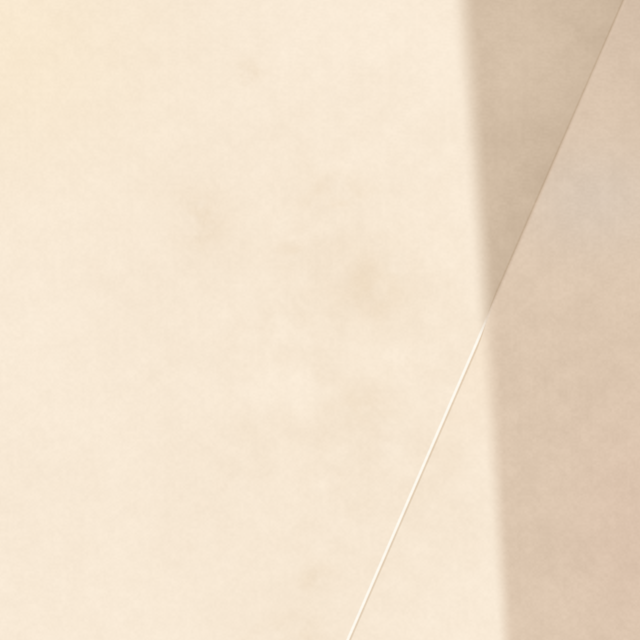
Write a Shadertoy shader that draws this texture.

```glsl
// Sunlit cream plaster with a soft shadow edge and a thin slanted seam.

const vec3 CREAM       = vec3(0.975, 0.917, 0.838);
const vec3 SHADE_LEFT  = vec3(0.818, 0.735, 0.642);
const vec3 SHADE_RIGHT = vec3(0.865, 0.780, 0.690);
const vec3 STAIN       = vec3(0.050, 0.068, 0.090);

float hash(vec2 p) {
    return fract(sin(dot(p, vec2(127.1, 311.7))) * 43758.5453);
}

float valueNoise(vec2 p) {
    vec2 cell = floor(p);
    vec2 f = fract(p);
    f = f * f * (3.0 - 2.0 * f);
    float low = mix(hash(cell), hash(cell + vec2(1.0, 0.0)), f.x);
    float high = mix(hash(cell + vec2(0.0, 1.0)), hash(cell + vec2(1.0)), f.x);
    return mix(low, high, f.y);
}

float fbm(vec2 p) {
    float sum = 0.0;
    float amplitude = 0.5;
    for (int i = 0; i < 5; i++) {
        sum += amplitude * valueNoise(p);
        p = mat2(1.6, 1.2, -1.2, 1.6) * p + 7.3;
        amplitude *= 0.5;
    }
    return sum;
}

// Soft elliptical spot, 1 at its centre.
float spot(vec2 p, vec2 centre, vec2 radius) {
    vec2 d = (p - centre) / radius;
    return exp(-dot(d, d));
}

// Faint worn patches: centre in xy, radius in zw.
float stains(vec2 p, float cloud, float mottle) {
    vec4 patches[8] = vec4[8](
        vec4(0.385, 0.895, 0.030, 0.022), vec4(0.315, 0.665, 0.048, 0.048),
        vec4(0.525, 0.705, 0.060, 0.030), vec4(0.590, 0.560, 0.055, 0.060),
        vec4(0.565, 0.365, 0.055, 0.035), vec4(0.500, 0.100, 0.025, 0.025),
        vec4(0.455, 0.010, 0.070, 0.035), vec4(0.452, 0.613, 0.020, 0.015));
    vec2 warped = p + 0.04 * (vec2(cloud, mottle) - 0.48);
    float sum = 0.0;
    for (int i = 0; i < 8; i++) {
        sum += spot(warped, patches[i].xy, patches[i].zw);
    }
    return sum * smoothstep(0.28, 0.68, 0.4 * cloud + 0.6 * mottle);
}

vec3 litPlaster(vec2 p, float broad, float cloud, float mottle) {
    vec3 colour = CREAM;
    colour -= vec3(0.004, 0.010, 0.030) * spot(p, vec2(0.0, 0.93), vec2(0.24, 0.20));
    float wear = spot(p, vec2(0.55, 0.48), vec2(0.20, 0.32));
    colour -= STAIN * (0.6 * wear * cloud + 0.75 * stains(p, cloud, mottle));
    colour += vec3(0.024, 0.030, 0.036) * (mottle - 0.48) * (0.6 + wear);
    return colour + vec3(0.024, 0.030, 0.036) * (broad - 0.47);
}

vec3 shadedPlaster(vec2 p, float seam, float rightSide, float broad, float mottle) {
    vec3 left = SHADE_LEFT - 0.035 * exp(-abs(seam) * 18.0);
    left += 0.020 * spot(p, vec2(0.82, 0.90), vec2(0.08, 0.10));
    vec3 right = SHADE_RIGHT;
    right -= vec3(0.035, 0.035, 0.030) * smoothstep(0.72, 1.0, p.y);
    right += vec3(-0.020, -0.005, 0.012) * spot(p, vec2(0.93, 0.69), vec2(0.12, 0.08));
    right += vec3(0.000, -0.010, -0.004) * spot(p, vec2(1.0, 0.18), vec2(0.12, 0.20));
    vec3 colour = mix(left, right, rightSide);
    return colour + 0.040 * (broad - 0.47) + 0.035 * (mottle - 0.48);
}

// Thin stroke of given half width around a signed distance.
float stroke(float d, float halfWidth, float blur) {
    return 1.0 - smoothstep(halfWidth - blur, halfWidth + blur, abs(d));
}

void mainImage(out vec4 fragColor, in vec2 fragCoord) {
    vec2 p = fragCoord / iResolution.xy;
    float pixel = 1.0 / iResolution.y;
    float broad = fbm(p * vec2(4.0, 5.0) + 3.0);
    float cloud = fbm(p * 13.0 + 17.0);
    float mottle = fbm(p * 34.0 + 41.0);

    // Signed distance to the seam, positive on its right.
    float seam = (p.x - 0.543 - 0.434 * p.y) / length(vec2(1.0, 0.434));
    float rightSide = smoothstep(-pixel, pixel, seam);

    // Shadow edge leans left as it rises and blurs more near the top.
    float edge = 0.790 - 0.053 * p.y - 0.013 * p.y * p.y;
    float softness = mix(0.014, 0.023, p.y);
    float wobble = 0.005 * (mottle - 0.48);
    float shadow = smoothstep(-softness, softness, p.x - edge + wobble);

    vec3 lit = litPlaster(p, broad, cloud, mottle);
    lit -= vec3(0.000, 0.009, 0.016) * rightSide * smoothstep(0.2, 0.5, p.y);
    vec3 shaded = shadedPlaster(p, seam, rightSide, broad, mottle);
    vec3 colour = mix(lit, shaded, shadow);

    // Seam: bright lip in the sun, muted lip with a dark groove in shade.
    float blur = max(pixel, 0.0014);
    float lip = stroke(seam, 0.0019, blur);
    float groove = stroke(seam - mix(0.0035, -0.0030, shadow), 0.0015, blur);
    colour -= vec3(0.075, 0.090, 0.105) * groove * mix(1.0, 0.45, shadow);
    vec3 lipColour = mix(vec3(1.0, 0.985, 0.945), vec3(0.860, 0.770, 0.685), shadow);
    colour = mix(colour, lipColour, lip * mix(0.95, 0.55, shadow));

    // Fine plaster grain, a little rougher in the shade.
    float grain = valueNoise(p * 330.0) + valueNoise(p * 170.0 + 9.0) - 1.0;
    colour += mix(0.011, 0.015, shadow) * grain;

    fragColor = vec4(clamp(colour, 0.0, 1.0), 1.0);
}
```
